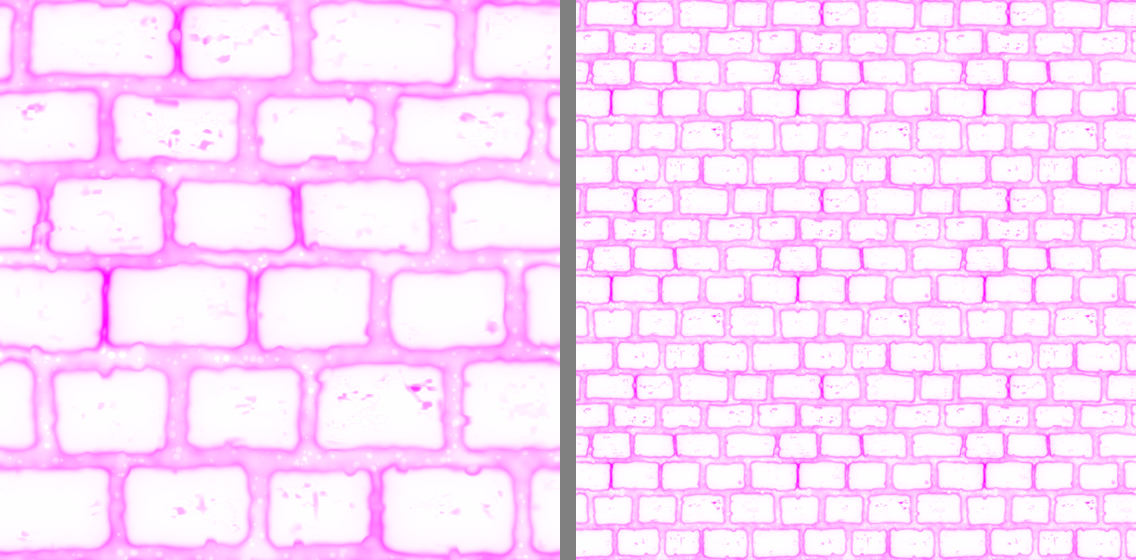
Left: one tile. Right: repeated 3 by 3.
Write a WebGL 1 fragment shader that draws this texture.

```glsl
precision highp float;
// Tiling rough brick wall shown as soft magenta crevice shading on white.
uniform vec2 u_resolution;

const float TAU = 6.2831853;
const float ROWS = 6.0;
const float COLS = 4.0;
const vec3 PAPER = vec3(1.0);
const vec3 INK = vec3(1.0, 0.0, 1.0);
const float ROW_LIFT = 0.004;            // height of the lowest joint
const float ROW_SWELL = 0.016;           // lower rows are taller
const float SHIFT_EVEN = 0.77;           // stagger, in brick lengths
const float SHIFT_ODD = 0.22;
const float JITTER = 0.12;               // uneven brick lengths
const vec2 SIDE_GAP = vec2(0.003, 0.016); // half widths of upright joints
const vec2 BED_GAP = vec2(0.008, 0.019);  // half widths of level joints
const float CORNER = 0.023;
const float FADE_IN = 0.008;             // shading reach into a brick
const float FADE_OUT = 0.019;            // shading reach into the mortar
const float SHADE = 0.22;
const float CREVICE = 0.05;              // extra ink in narrow joints
const float PIT_INK = 0.42;

float hash(vec2 p, float seed) {
  vec3 q = fract(vec3(p.xyx + seed * 7.31) * 0.1031);
  q += dot(q, q.yzx + 33.33);
  return fract((q.x + q.y) * q.z);
}

// Value noise that wraps after a whole number of cells.
float noise(vec2 uv, vec2 cells, float seed) {
  vec2 p = uv * cells, i = floor(p), f = fract(p);
  f = f * f * (3.0 - 2.0 * f);
  vec2 a = mod(i, cells), b = mod(i + 1.0, cells);
  return mix(mix(hash(a, seed), hash(vec2(b.x, a.y), seed), f.x),
             mix(hash(vec2(a.x, b.y), seed), hash(b, seed), f.x), f.y);
}

// Wrapping cellular noise: pale round grains of sand in some of the cells.
float grains(vec2 uv, float cells) {
  vec2 p = uv * cells, i = floor(p);
  float spot = 0.0;
  for (int y = -1; y <= 1; y++) for (int x = -1; x <= 1; x++) {
    vec2 c = i + vec2(x, y), id = mod(c, cells);
    vec2 centre = c + vec2(hash(id, 11.0), hash(id, 12.0));
    float radius = 0.5 * hash(id, 13.0);
    float on = step(0.6, hash(id, 14.0));
    spot = max(spot, on * (1.0 - smoothstep(radius * 0.5, radius + 0.1, length(p - centre))));
  }
  return spot;
}

float rowEdge(float row) {
  return row / ROWS + ROW_LIFT + ROW_SWELL * (1.0 - cos(TAU * row / ROWS));
}

float rowShift(float row) { return mix(SHIFT_EVEN, SHIFT_ODD, mod(row, 2.0)); }

vec2 wrapId(vec2 id) { return mod(id, vec2(COLS, ROWS)); }

float jointX(vec2 id) {
  return (id.x + rowShift(id.y) + JITTER * (2.0 * hash(wrapId(id), 1.0) - 1.0)) / COLS;
}

float sideGap(vec2 id) {
  return mix(SIDE_GAP.x, SIDE_GAP.y, smoothstep(0.05, 0.6, hash(wrapId(id), 2.0)));
}

// Signed distance to the rounded brick with this column and row.
float brick(vec2 p, vec2 id) {
  vec2 next = id + vec2(1.0, 0.0), w = wrapId(id);
  vec2 lo = vec2(jointX(id) + sideGap(id),
                 rowEdge(id.y) + mix(BED_GAP.x, BED_GAP.y, hash(w, 3.0)));
  vec2 hi = vec2(jointX(next) - sideGap(next),
                 rowEdge(id.y + 1.0) - mix(BED_GAP.x, BED_GAP.y, hash(w, 4.0)));
  vec2 q = abs(p - 0.5 * (lo + hi)) - 0.5 * (hi - lo) + CORNER;
  return length(max(q, 0.0)) + min(max(q.x, q.y), 0.0) - CORNER;
}

void main() {
  vec2 uv = gl_FragCoord.xy / u_resolution;

  // Uneven outlines: slow lean, fine wobble and chipped edges.
  vec2 lean = vec2(noise(uv, vec2(9.0), 21.0), noise(uv, vec2(9.0), 22.0)) - 0.5;
  vec2 wobble = vec2(noise(uv, vec2(38.0), 23.0), noise(uv, vec2(38.0), 24.0)) - 0.5;
  vec2 p = uv + 0.012 * lean + 0.006 * wobble;
  float chip = smoothstep(0.72, 0.97, noise(uv, vec2(32.0), 25.0));
  float rough = 0.009 * chip + 0.004 * (noise(uv, vec2(64.0), 26.0) - 0.5);

  // Shading gathers from every nearby brick, so narrow joints turn dark.
  float level = p.y - ROW_LIFT - ROW_SWELL * (1.0 - cos(TAU * p.y));
  float row0 = floor(level * ROWS);
  float gathered = 0.0, nearest = 1.0;
  vec2 nearestId = vec2(0.0);
  for (int y = -1; y <= 1; y++) for (int x = -1; x <= 1; x++) {
    float row = row0 + float(y);
    vec2 id = vec2(floor(p.x * COLS - rowShift(row)) + float(x), row);
    float d = brick(p, id) + rough;
    float inside = min(d, 0.0) / FADE_IN;
    gathered += exp(-inside * inside - max(d, 0.0) / FADE_OUT);
    if (d < nearest) { nearest = d; nearestId = wrapId(id); }
  }
  float ink = SHADE * gathered + CREVICE * pow(gathered, 4.0);
  ink *= 1.0 + 0.5 * chip;

  // Mortar: pale patches, streaks and grains.
  float mortar = smoothstep(0.0, 0.014, nearest);
  float patches = smoothstep(0.42, 0.85, noise(uv, vec2(13.0), 31.0));
  ink *= 1.0 - mortar * (0.65 * patches + 0.45 * grains(uv, 64.0));
  ink *= 0.86 + 0.28 * noise(uv, vec2(40.0, 62.0), 32.0);

  // Brick faces: clustered ragged pits, faint veins and a few deep holes.
  float face = smoothstep(0.008, 0.034, -nearest);
  float wear = mix(0.15, 1.0, hash(nearestId, 5.0));
  vec2 q = uv + 0.01 * wobble;
  float ragged = 0.6 * noise(q, vec2(38.0, 58.0), 41.0) + 0.4 * noise(q, vec2(94.0, 130.0), 42.0);
  float cluster = smoothstep(0.4, 0.72, noise(uv, vec2(18.0, 22.0), 43.0));
  float pits = smoothstep(0.62, 0.84, ragged) * cluster;
  float vein = 1.0 - smoothstep(0.0, 0.06, abs(ragged - 0.5));
  float hole = smoothstep(0.88, 0.98, noise(q, vec2(46.0, 42.0), 44.0)) * cluster;
  ink += face * wear * (PIT_INK * pits + 0.04 * vein * cluster + 0.4 * hole);

  gl_FragColor = vec4(mix(PAPER, INK, clamp(ink, 0.0, 0.95)), 1.0);
}
```
